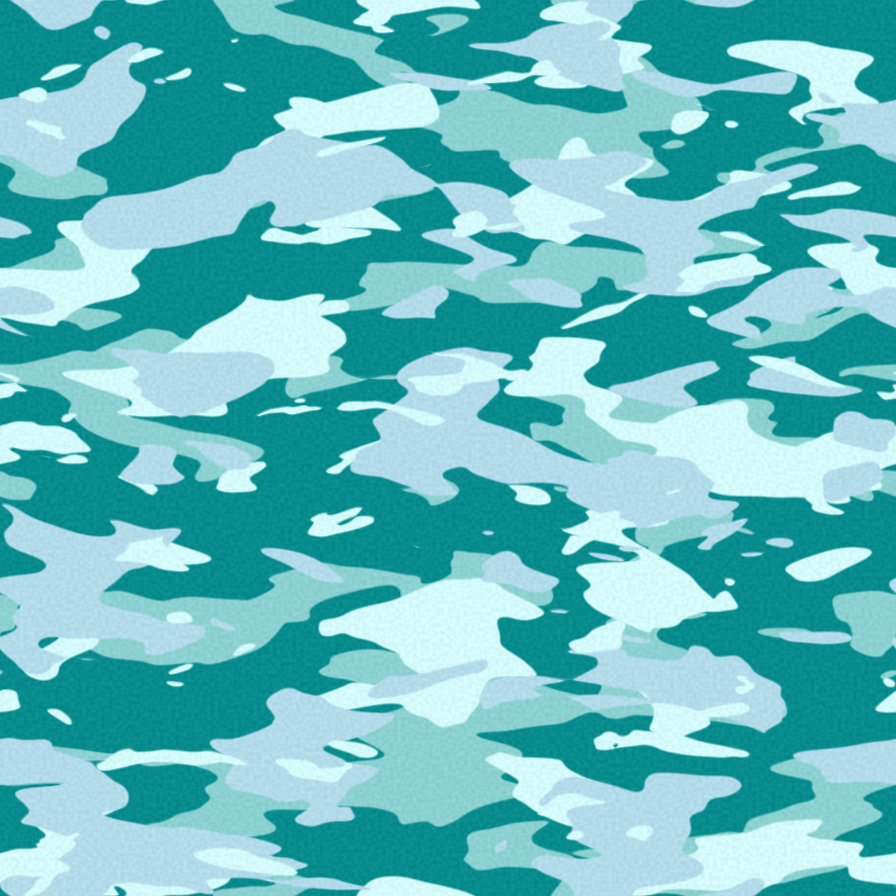
A three.js fragment shader for this pattern:

```glsl
// Seamless four-tone camouflage: flat, horizontally stretched patches on teal.
// Each layer thresholds a wrapping gradient-noise field, bent and frayed by more
// noise; edges are softened by the field's slope, and a faint cloth grain is added.

varying vec2 vUv;

const vec3 TEAL = vec3(0.03, 0.545, 0.55);
const vec3 MINT = vec3(0.55, 0.82, 0.82);
const vec3 PALE = vec3(0.83, 0.98, 0.98);
const vec3 BLUE = vec3(0.70, 0.86, 0.92);

const vec2 PATCH_CELLS = vec2(5.0, 11.0);  // whole noise cells per tile
const vec2 FLECK_CELLS = vec2(7.0, 18.0);
const vec2 BEND_CELLS  = vec2(3.0, 3.0);
const vec2 FRAY_CELLS  = vec2(6.0, 24.0);
const vec2 GRAIN_CELLS = vec2(230.0);

// Thresholds in standard deviations of the field: higher means less cover
const float MINT_LEVEL  = 0.61;
const float PALE_LEVEL  = 0.74;
const float BLUE_LEVEL  = 0.53;
const float FLECK_LEVEL = 1.75;

const float BEND = 0.06;         // vertical drift of the patches
const float FRAY = 0.08;         // sideways fingers on their ends
const float ROUGHNESS = 0.42;    // amplitude ratio between octaves
const float FIELD_SIGMA = 0.238; // spread of the summed octaves
const float EDGE = 0.0035;       // edge width in canvas units
const float GRAIN = 0.05;

float hash(vec3 p) {
    p = fract(p * vec3(0.1031, 0.1030, 0.0973));
    p += dot(p, p.yzx + 33.33);
    return fract((p.x + p.y) * p.z);
}

// Contribution of one lattice corner, wrapped at the tile border
float corner(vec2 cell, vec2 offset, vec2 cells, float seed) {
    vec2 wrapped = floor(mod(cell + 0.5, cells));
    float angle = 6.28318 * hash(vec3(wrapped, seed * 17.0 + 3.0));
    return dot(vec2(cos(angle), sin(angle)), offset);
}

// Tileable gradient noise with zero mean
float noise(vec2 p, vec2 cells, float seed) {
    p *= cells;
    vec2 i = floor(p);
    vec2 f = p - i;
    vec2 u = f * f * f * (f * (f * 6.0 - 15.0) + 10.0);
    vec2 r = vec2(1.0, 0.0);
    float low  = mix(corner(i, f, cells, seed),
                     corner(i + r.xy, f - r.xy, cells, seed), u.x);
    float high = mix(corner(i + r.yx, f - r.yx, cells, seed),
                     corner(i + r.xx, f - r.xx, cells, seed), u.x);
    return mix(low, high, u.y);
}

// Warped octaves, scaled to unit spread
float field(vec2 p, vec2 cells, float seed) {
    p.y += BEND * noise(p, BEND_CELLS, seed + 0.3);
    p.x += FRAY * noise(p, FRAY_CELLS, seed + 0.6);
    float sum = 0.0;
    float amplitude = 1.0;
    for (int octave = 0; octave < 3; octave++) {
        sum += amplitude * noise(p, cells, seed + float(octave) * 5.0);
        cells *= 2.0;
        amplitude *= ROUGHNESS;
    }
    return sum / FIELD_SIGMA;
}

// Coverage of a layer, with an even edge width from the local slope
float cover(vec2 p, vec2 cells, float seed, float level) {
    const float STEP = 0.001;
    float value = field(p, cells, seed);
    vec2 slope = vec2(field(p + vec2(STEP, 0.0), cells, seed),
                      field(p + vec2(0.0, STEP), cells, seed)) - value;
    float halfWidth = 0.5 * EDGE * max(length(slope) / STEP, 4.0);
    return smoothstep(-halfWidth, halfWidth, value - level);
}

void main() {
    // Layers from the ground up
    vec3 color = TEAL;
    color = mix(color, MINT, cover(vUv, PATCH_CELLS, 1.0, MINT_LEVEL));
    color = mix(color, PALE, cover(vUv, PATCH_CELLS, 2.0, PALE_LEVEL));
    color = mix(color, BLUE, cover(vUv, PATCH_CELLS, 3.0, BLUE_LEVEL));
    color = mix(color, PALE, cover(vUv, FLECK_CELLS, 4.0, FLECK_LEVEL));

    // Cloth grain
    color += GRAIN * noise(vUv, GRAIN_CELLS, 30.0);
    gl_FragColor = vec4(clamp(color, 0.0, 1.0), 1.0);
}
```
